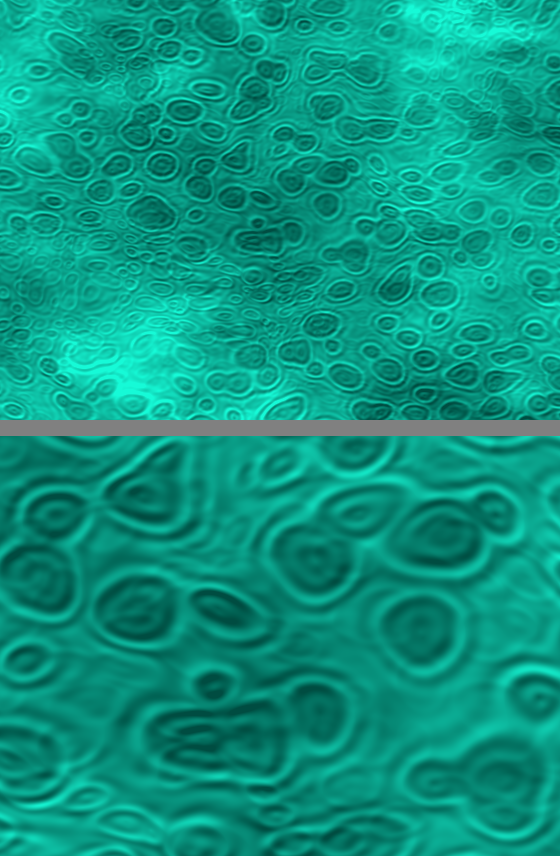
Top, the full canvas; bottom, a detail of the centre.
This texture is drawn by a Shadertoy shader. Its source:

```glsl
// Emerald rippled glass: merging round bubbles with ringed rims, embossed under soft patches of light.

// Lengths are in canvas heights, frequencies in features per canvas height.
const vec2  CELL_FREQ    = vec2(11.5, 15.5);
const vec2  RIPPLE_FREQ  = vec2(19.0, 29.0);
const vec2  MOTTLE_FREQ  = vec2(13.0, 27.0);
const vec2  STREAK_FREQ  = vec2(42.0, 100.0);
const float CELL_RINGS   = 27.0;
const float RIPPLE_RINGS = 18.0;
const float RING_FADE    = 3.6;
const float RIM_DEPTH    = 0.09;
const float MERGE        = 15.0;
const float CONTOUR_FREQ = 27.0;
const vec2  LIGHT_OFFSET = vec2(-0.0018, 0.0046);

const float BASE_LEVEL   = 0.60;
const float EMBOSS_GAIN  = 0.095;
const float RIM_GAIN     = 0.048;
const float HOLLOW_GAIN  = 0.095;
const float MOTTLE_GAIN  = 0.11;
const float STREAK_GAIN  = 0.10;
const float PATCH_GAIN   = 0.42;
const float BAND_GAIN    = 0.09;
const float GLOW_GAIN    = 0.20;

const vec2  BAND_START   = vec2(0.30, 0.60);
const vec2  BAND_END     = vec2(1.05, 0.18);
const float BAND_WIDTH   = 0.24;

// Integer hash giving two values in 0..1
vec2 hash2(vec2 cell) {
    uvec2 v = uvec2(ivec2(cell)) * 1664525u + 1013904u;
    v.x += v.y * 1664525u;
    v.y += v.x * 1664525u;
    v ^= v >> 16u;
    v.x += v.y * 1664525u;
    v.y += v.x * 1664525u;
    v ^= v >> 16u;
    return vec2(v & 65535u) / 65535.0;
}

// Smooth value noise, two channels
vec2 noise2(vec2 p) {
    vec2 i = floor(p), f = fract(p);
    f = f * f * (3.0 - 2.0 * f);
    vec2 low  = mix(hash2(i), hash2(i + vec2(1, 0)), f.x);
    vec2 high = mix(hash2(i + vec2(0, 1)), hash2(i + vec2(1, 1)), f.x);
    return mix(low, high, f.y);
}

float fbm(vec2 p) {
    float sum = 0.0, gain = 0.57;
    for (int i = 0; i < 3; i++) {
        sum += gain * noise2(p).x;
        p = p * 2.03 + 17.3;
        gain *= 0.5;
    }
    return sum;
}

// Signed distance to a soft union of scattered bubbles, in cells
float bubbles(vec2 p) {
    vec2 i = floor(p), f = fract(p);
    float sum = 0.0;
    for (int y = -1; y <= 1; y++)
    for (int x = -1; x <= 1; x++) {
        vec2 n = vec2(x, y);
        vec2 centre = n + 0.05 + 0.9 * hash2(i + n);
        float radius = 0.12 + 0.30 * hash2(i + n + 91.0).x;
        sum += exp(-MERGE * (length(centre - f) - radius));
    }
    return -log(sum) / MERGE;
}

float rings(float dist, float freq) {
    float away = dist - RIM_DEPTH;
    return cos(away * freq) * exp(-abs(away) * RING_FADE);
}

// Surface height in x, depth inside the bubbles in y
vec2 surface(vec2 p) {
    vec2 q = p + 0.050 * (noise2(p * 5.0) - 0.5)
               + 0.020 * (noise2(p * 15.0 + 40.0) - 0.5);
    float clearness = smoothstep(0.30, 0.65, noise2(p * 3.5 + 7.0).x + 0.12 * (p.x - p.y));
    float relief = mix(0.55, 1.35, noise2(p * 8.0 + 23.0).y);
    float cell   = bubbles(q * CELL_FREQ);
    float ripple = bubbles(q * RIPPLE_FREQ + 30.0);
    float contour = cos(CONTOUR_FREQ * noise2(q * vec2(7.0, 12.0)).y);
    float height = rings(cell, CELL_RINGS) * mix(0.55, 1.1, clearness)
                 + rings(ripple, RIPPLE_RINGS) * mix(0.75, 0.25, clearness)
                 + contour * mix(0.35, 0.15, clearness);
    float hollow = 1.0 - smoothstep(-0.10, RIM_DEPTH, cell);
    return vec2(height * relief, hollow * mix(0.5, 1.2, clearness));
}

// Broad light: drifting patches, a dark diagonal band and bright glints
float broadLight(vec2 p) {
    vec2 axis = BAND_END - BAND_START;
    float along = clamp(dot(p - BAND_START, axis) / dot(axis, axis), 0.0, 1.0);
    float away = length(p - BAND_START - axis * along) / BAND_WIDTH;
    float band = exp(-away * away);
    float drift = fbm(p * vec2(3.0, 4.2) + 3.0) - 0.5;
    float glow = smoothstep(0.60, 0.82, fbm(p * vec2(5.0, 7.5) + 61.0)) * (1.0 - band);
    return PATCH_GAIN * drift + BAND_GAIN * (0.35 - band) + GLOW_GAIN * glow;
}

vec3 emerald(float level) {
    return vec3(max(0.14 * (level - 0.36), 0.0), level, 0.865 * level - 0.005);
}

void mainImage(out vec4 fragColor, in vec2 fragCoord) {
    vec2 p = fragCoord / iResolution.y;

    // Relief lit from above, with horizontal mottling
    vec2 here = surface(p);
    float emboss = here.x - surface(p + LIGHT_OFFSET).x;
    float mottle = noise2(p * MOTTLE_FREQ + 2.0 * noise2(p * 6.0)).y - 0.5;
    float streak = noise2(p * STREAK_FREQ + 5.0 * noise2(p * 9.0)).x - 0.5;

    float level = BASE_LEVEL + broadLight(p);
    level += EMBOSS_GAIN * emboss + RIM_GAIN * here.x;
    level += HOLLOW_GAIN * (0.35 - here.y) + MOTTLE_GAIN * mottle + STREAK_GAIN * streak;

    fragColor = vec4(emerald(clamp(level, 0.30, 0.98)), 1.0);
}
```
